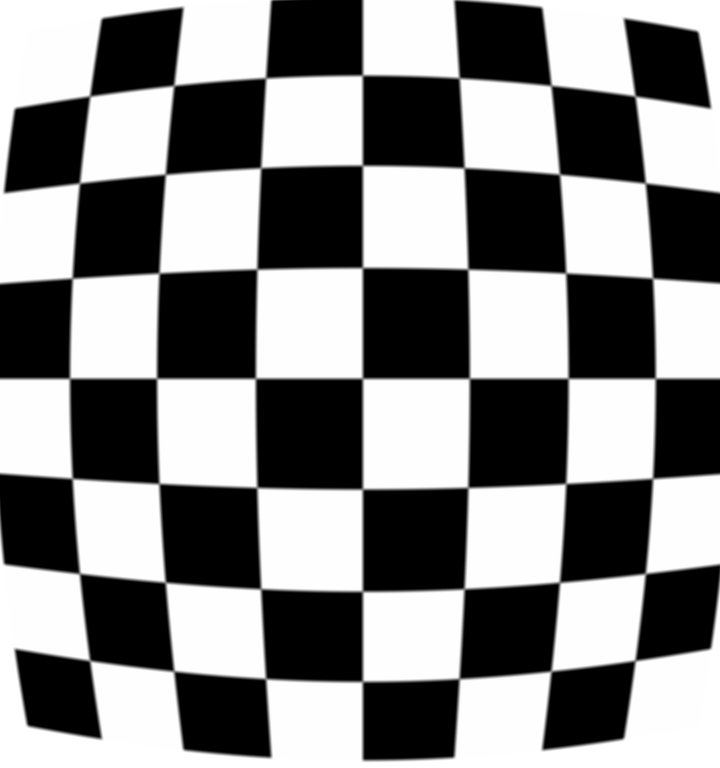
This pattern is drawn by a Shadertoy shader. Its source:

```glsl
#define CENTER vec2(0.504, 0.5068)  // bulge centre, fraction of canvas
#define SQUEEZE 1.035               // horizontal narrowing of the board
#define CELLS_PER_HEIGHT 6.835      // cell density at the centre
#define BARREL 0.72                 // strength of the bulge
#define HALF_CELLS 4.0              // cells from centre to board edge
#define EDGE 0.0070                 // edge softness, fraction of height
#define BLACK vec3(0.0)
#define WHITE vec3(0.996)
#define BACKGROUND vec3(1.0)

// Barrel distortion: canvas position to board coordinates
vec2 barrel(vec2 p) {
    return p * CELLS_PER_HEIGHT * (1.0 + BARREL * dot(p, p));
}

// Soft square wave in -1..1 that changes sign at each integer
vec2 squareWave(vec2 q, vec2 halfWidth) {
    vec2 triangle = abs(fract(q * 0.5 - 0.25) * 2.0 - 1.0) - 0.5;
    return smoothstep(-halfWidth, halfWidth, triangle) * 2.0 - 1.0;
}

void mainImage(out vec4 fragColor, in vec2 fragCoord) {
    vec2 p = (fragCoord - CENTER * iResolution.xy) / iResolution.y;
    vec2 board = barrel(p * vec2(SQUEEZE, 1.0));

    // Edge half width in cells, at least about one pixel wide
    vec2 cellsPerPixel = sqrt(pow(dFdx(board), vec2(2.0)) * 0.0
        + dFdx(board) * dFdx(board) + dFdy(board) * dFdy(board));
    vec2 halfWidth = 0.5 * cellsPerPixel * max(EDGE * iResolution.y, 1.5);

    // Checker parity, held constant past the outermost cell centres
    vec2 held = clamp(board, 0.5 - HALF_CELLS, HALF_CELLS - 0.5);
    vec2 wave = squareWave(held, halfWidth);
    vec3 color = mix(WHITE, BLACK, 0.5 + 0.5 * wave.x * wave.y);

    // Trim to the curved outline of the board
    vec2 inside = smoothstep(-halfWidth, halfWidth, HALF_CELLS - abs(board));
    color = mix(BACKGROUND, color, inside.x * inside.y);

    fragColor = vec4(color, 1.0);
}
```
